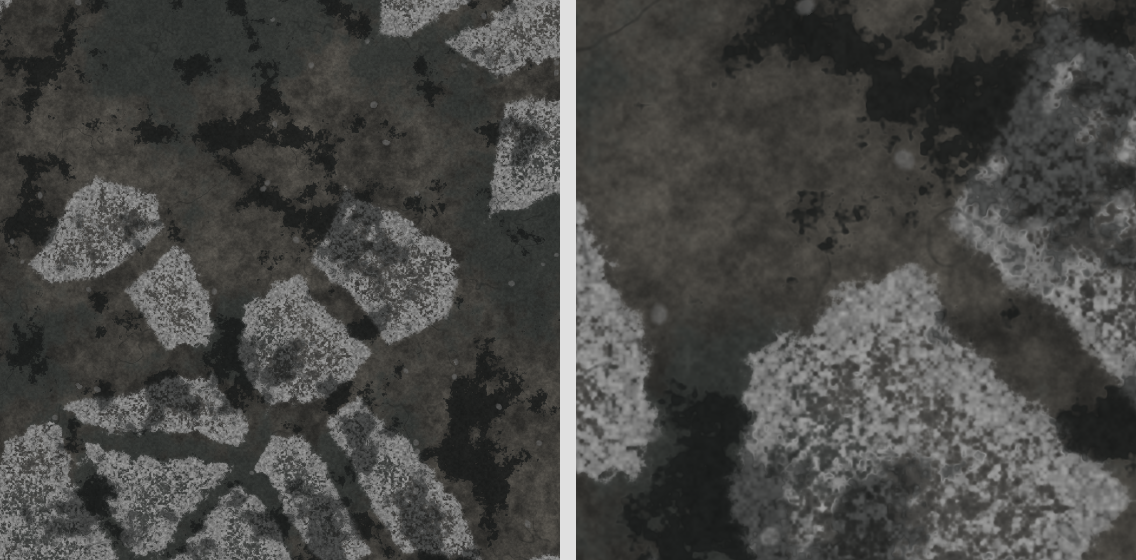
Left: the whole. Right: its middle third, enlarged.
Reproduce this texture procedurally as a WebGL 1 fragment shader.

```glsl
precision highp float;
uniform vec2 u_resolution;

#define PATCH_SCALE 4.6
#define PATCH_SHARE 0.68
#define PATCH_GAP 0.03
#define EDGE_WEAR 0.30
#define GRAIN_SCALE 250.0
#define GRAIN_CONTRAST 0.16
#define DAMP_AMOUNT 0.75
#define SOIL_DARK vec3(0.175, 0.172, 0.162)
#define SOIL_LIGHT vec3(0.325, 0.313, 0.290)
#define DAMP vec3(0.180, 0.197, 0.190)
#define SOOT vec3(0.095, 0.102, 0.100)
#define CHALK vec3(0.485, 0.485, 0.482)

vec2 hash2(vec2 p) {
  vec3 q = fract(p.xyx * vec3(0.1031, 0.1030, 0.0973));
  q += dot(q, q.yzx + 33.33);
  return fract((q.xx + q.yz) * q.zy);
}

float valueNoise(vec2 p) {
  vec2 i = floor(p), f = fract(p);
  f = f * f * (3.0 - 2.0 * f);
  return mix(mix(hash2(i).x, hash2(i + vec2(1, 0)).x, f.x),
             mix(hash2(i + vec2(0, 1)).x, hash2(i + vec2(1, 1)).x, f.x), f.y);
}

// Rough layered noise, centred on 0.5
float mottle(vec2 p) {
  float sum = 0.0, weight = 0.5, total = 0.0;
  for (int i = 0; i < 5; i++) {
    sum += weight * valueNoise(p);
    total += weight;
    weight *= 0.62;
    p = mat2(1.6, 1.2, -1.2, 1.6) * p + 17.3;
  }
  return sum / total;
}

// Cellular noise: x = distance to border, y = distance to seed, zw = cell id
vec4 cells(vec2 p) {
  vec2 base = floor(p), f = fract(p), nearest = vec2(0.0), cell = vec2(0.0);
  float best = 8.0, border = 8.0;
  for (int y = -1; y <= 1; y++)
    for (int x = -1; x <= 1; x++) {
      vec2 o = vec2(x, y);
      vec2 r = o + hash2(base + o) - f;
      if (dot(r, r) < best) { best = dot(r, r); nearest = r; cell = o; }
    }
  for (int y = -2; y <= 2; y++)
    for (int x = -2; x <= 2; x++) {
      vec2 o = cell + vec2(x, y);
      vec2 r = o + hash2(base + o) - f;
      vec2 d = r - nearest;
      if (dot(d, d) > 0.0001) border = min(border, dot(0.5 * (r + nearest), normalize(d)));
    }
  return vec4(border, sqrt(best), base + cell);
}

void main() {
  vec2 uv = gl_FragCoord.xy / min(u_resolution.x, u_resolution.y);
  float broad = mottle(uv * 4.0 + 3.0);
  float medium = mottle(uv * 13.0 + 41.0);
  float fine = mottle(uv * 55.0 + 9.0);
  float grain = 0.6 * valueNoise(uv * GRAIN_SCALE) + 0.4 * valueNoise(uv * GRAIN_SCALE * 1.9 + 5.0);

  // Soil with smooth damp areas
  float soil = 0.5 + 1.1 * (medium - 0.5) + 1.3 * (fine - 0.5) + 0.6 * (broad - 0.5);
  vec3 color = mix(SOIL_DARK, SOIL_LIGHT, clamp(soil, 0.0, 1.0));
  float damp = smoothstep(0.50, 0.62, mottle(uv * 3.2 + 70.0) + 0.25 * (fine - 0.5));
  color = mix(color, DAMP, DAMP_AMOUNT * damp);

  // Angular chalky patches, worn along their borders and thinner inside
  vec2 warp = vec2(valueNoise(uv * 9.0), valueNoise(uv * 9.0 + 31.0)) - 0.5;
  vec4 cell = cells(uv * PATCH_SCALE + 0.12 * warp + 6.0);
  vec2 kind = hash2(cell.zw + 53.0);
  float wear = EDGE_WEAR * mix(0.25, 1.0, smoothstep(0.35, 0.65, valueNoise(uv * 5.0 + 12.0)));
  float inset = cell.x - PATCH_GAP - 0.08 * kind.y + wear * (0.6 * medium + 0.4 * fine - 0.5);
  float patchMask = step(kind.x, PATCH_SHARE) * smoothstep(-0.01, 0.05, inset);
  float rim = 1.0 - smoothstep(0.03, 0.26, inset);
  float density = patchMask * (mix(0.48, 0.86, rim) + 1.1 * (fine - 0.5) + 0.5 * (medium - 0.5));
  float speck = smoothstep(-0.22, 0.28, density + grain - 1.0);
  float haze = 0.32 * patchMask;
  color = mix(color, CHALK, clamp(haze + 0.68 * speck * patchMask, 0.0, 1.0));

  // Ragged soot blotches and hairline cracks
  float blotch = mottle(uv * 17.0 + 88.0) + 0.45 * (mottle(uv * 4.5 + 25.0) - 0.5);
  float soot = smoothstep(0.57, 0.66, blotch + 0.18 * (grain - 0.5));
  color = mix(color, SOOT, soot * mix(0.85, 0.6, patchMask));
  float crack = 1.0 - smoothstep(0.0, 0.012, abs(mottle(uv * 5.0 + 60.0) - 0.5));
  color = mix(color, SOOT, 0.3 * crack * smoothstep(0.45, 0.6, medium));

  // Scattered pale pebbles
  vec4 pebble = cells(uv * 48.0 + 1.5 * warp);
  vec2 pebbleKind = hash2(pebble.zw + 11.0);
  float pebbleMask = step(0.965, pebbleKind.x) * (1.0 - smoothstep(0.15, 0.32, pebble.y + 0.3 * (fine - 0.5)));
  color = mix(color, CHALK * 0.85, 0.6 * pebbleMask);

  // Overall grit
  color *= 1.0 + 2.0 * GRAIN_CONTRAST * (grain - 0.5) * (1.0 + patchMask);
  gl_FragColor = vec4(color, 1.0);
}
```
